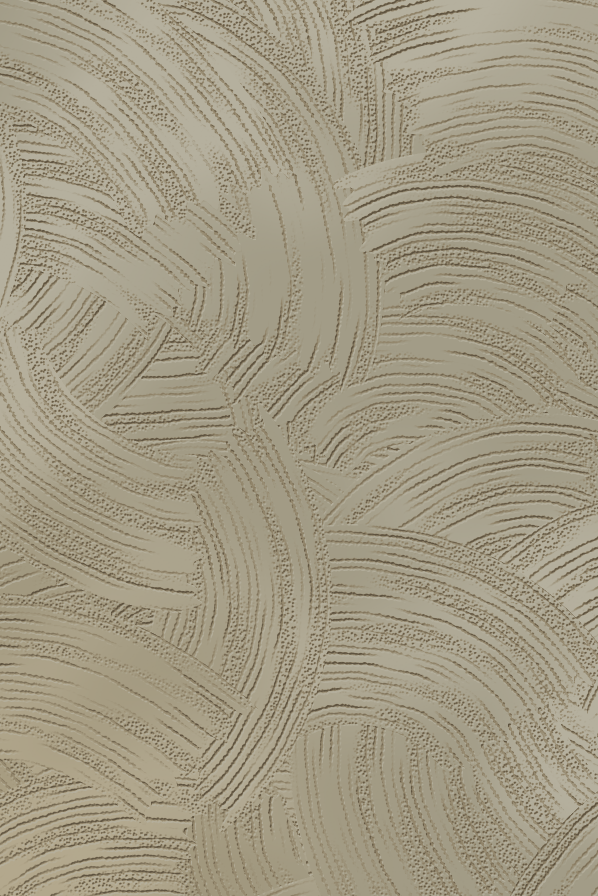
Reproduce this texture procedurally as a Shadertoy shader.

```glsl
const vec3 PALE = vec3(0.71, 0.69, 0.62);
const vec3 PLASTER = vec3(0.635, 0.612, 0.53);
const vec3 OCHRE = vec3(0.58, 0.53, 0.425);
const vec3 SHADOW = vec3(0.37, 0.325, 0.25);
const vec3 WARM_TINT = vec3(0.99, 0.955, 0.89);

// Lengths are fractions of the canvas width
const float CELL = 0.26;
const float LANE = 0.0145;
const float GRAIN = 0.0064;
const float STROKE_REACH = 0.27;
const vec2 TO_LIGHT = vec2(-0.0014, 0.0026);
const vec2 BACK_CENTRE = vec2(0.4, -0.7);
const float TURN_MIN = -0.1;
const float TURN_MAX = 2.4;
const float FLIP_SHARE = 0.22;
const float TAU = 6.2831853;

vec2 hash2(vec2 p) {
    vec2 q = vec2(dot(p, vec2(127.1, 311.7)), dot(p, vec2(269.5, 183.3)));
    return fract(sin(q) * 43758.545);
}

// Layered sines, about -1 to 1
float waves(vec2 p) {
    return 0.5 * sin(p.x + 1.7 * sin(0.6 * p.y))
         + 0.5 * sin(1.3 * p.y + 1.9 * sin(0.7 * p.x + 2.0));
}

// Distance to the nearest scattered grain
float cellular(vec2 p) {
    vec2 home = floor(p);
    float nearest = 2.0;
    for (int j = -1; j <= 1; j++)
    for (int i = -1; i <= 1; i++) {
        vec2 id = home + vec2(i, j);
        nearest = min(nearest, length(id + hash2(id) - p));
    }
    return nearest;
}

// Topmost trowel stroke: across, along, seed, distance inside its edge
vec4 strokeAt(vec2 p) {
    vec4 best = vec4(length(p - BACK_CENTRE), p.x, 0.37, 0.1);
    float topRank = -1.0;
    vec2 home = floor(p / CELL);
    for (int j = -2; j <= 2; j++)
    for (int i = -2; i <= 2; i++) {
        vec2 id = home + vec2(i, j);
        vec2 place = hash2(id);
        vec2 shape = hash2(id + 31.7);
        vec2 order = hash2(id + 77.3);
        float flip = step(fract(order.y * 7.0), FLIP_SHARE);
        float turn = mix(TURN_MIN, TURN_MAX, shape.x) + 0.5 * TAU * flip;
        float bend = mix(0.28, 0.55, shape.y);
        vec2 dir = vec2(cos(turn), sin(turn));
        vec2 d = p - (id + 0.2 + 0.6 * place) * CELL + bend * dir;
        float across = length(d) - bend;
        float side = mix(0.11, 0.18, order.y) - abs(across);
        if (side < 0.0 || order.x < topRank) continue;
        float along = bend * atan(dot(d, vec2(-dir.y, dir.x)), dot(d, dir));
        float ragged = 0.010 * sin(across * 95.0 + turn) + 0.007 * sin(across * 230.0);
        float edge = min(side, STROKE_REACH - abs(along) + ragged);
        if (edge > 0.0) {
            topRank = order.x;
            best = vec4(across, along, order.x, edge);
        }
    }
    return best;
}

// Relief: combed grooves, gritty pits and raised stroke rims
float height(vec2 p, vec4 s) {
    float grain = cellular(p / GRAIN);
    float wobble = 0.003 * sin(s.y * 19.0 + s.z * 40.0)
                 + 0.0010 * sin(s.y * 61.0 + s.x * 70.0);
    float lane = (s.x + wobble) / LANE;
    vec2 rnd = hash2(vec2(floor(lane), floor(s.z * 900.0)));
    float offset = abs(fract(lane) - 0.3 - 0.4 * rnd.x) + 0.24 * (grain - 0.45);
    float run = sin(s.y * 11.0 + TAU * rnd.y) + 0.6 * sin(s.y * 37.0 + 20.0 * rnd.x);
    float smoothArea = waves(p * 8.0 + s.z * 30.0);
    float press = smoothstep(-1.3, 0.5, run - 0.7 * smoothArea) * mix(0.5, 1.0, rnd.y);
    float groove = press * smoothstep(0.25, 0.05, offset);
    float gritBand = waves(vec2(s.x * 85.0, s.y * 12.0) + s.z * 50.0);
    float ends = 0.5 * smoothstep(0.05, 0.0, s.w);
    float grit = smoothstep(0.0, 0.8, gritBand - 0.4 * smoothArea + ends);
    float pit = max(grit, 0.07) * smoothstep(0.55, 0.12, grain);
    float rim = smoothstep(0.012, 0.002, s.w);
    return 0.15 * rim - max(groove, 0.75 * pit);
}

vec3 plaster(vec2 p) {
    vec4 stroke = strokeAt(p);
    vec2 q = p + TO_LIGHT;
    float h = height(p, stroke);
    float facing = h - height(q, strokeAt(q));
    float tone = 0.42 * max(-h, 0.0) - 0.65 * facing;

    // Slow drift of the wall colour, varied by stroke, warmer at the lower left
    float drift = waves(p * 4.0 + 1.0) + 0.35 * waves(p * 13.0);
    drift += 0.7 * (fract(stroke.z * 37.0) - 0.5);
    vec3 base = mix(PLASTER, PALE, smoothstep(-0.6, 0.8, drift));
    float warmth = smoothstep(0.9, 0.0, length(p * vec2(1.0, 0.8)));
    base *= mix(vec3(1.0), WARM_TINT, warmth);

    vec3 color = mix(base, OCHRE, smoothstep(0.02, 0.4, tone));
    color = mix(color, SHADOW, smoothstep(0.3, 0.9, tone));
    return mix(color, PALE, 0.85 * smoothstep(0.03, 0.35, -tone));
}

void mainImage(out vec4 fragColor, in vec2 fragCoord) {
    // Four samples smooth the stroke edges
    vec3 sum = vec3(0.0);
    for (int k = 0; k < 4; k++) {
        vec2 jitter = vec2(k % 2, k / 2) * 0.44 - 0.22;
        sum += plaster((fragCoord + jitter) / iResolution.x);
    }
    fragColor = vec4(sum / 4.0, 1.0);
}
```
